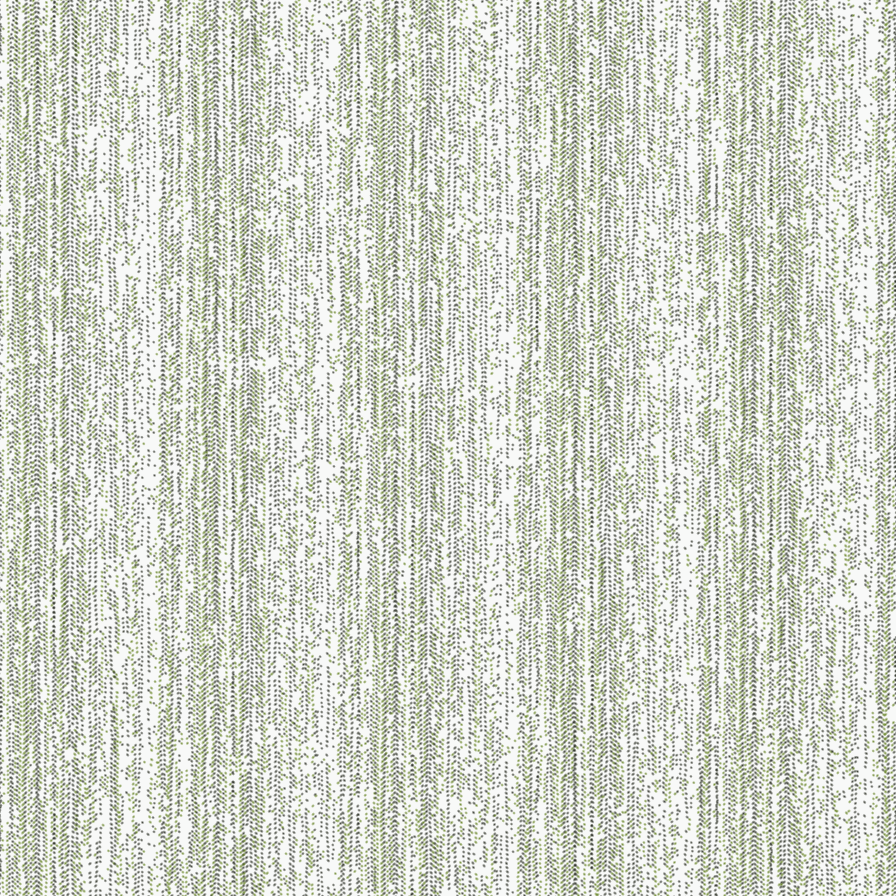
This texture is drawn by a WebGL 1 fragment shader. Its source:

```glsl
precision highp float;

uniform vec2 u_resolution;

const float TAU = 6.2831853;
const float BANDS = 5.0;
const float THREADS_PER_BAND = 33.0;
const vec2 GRID = vec2(165.0, 196.0);
const vec2 DOT_RADII = vec2(0.00094, 0.00074);
const float DOT_SOFTNESS = 0.0025;

const vec3 PAPER = vec3(0.974, 0.975, 0.974);
const vec3 BLACK_INK = vec3(0.09, 0.11, 0.06);
const vec3 GREEN_INK = vec3(0.33, 0.46, 0.04);

float hash(vec2 p) {
  return fract(sin(dot(p, vec2(127.1, 311.7))) * 43758.5453);
}

// Smooth noise along one column
float streak(float column, float y) {
  float i = floor(y);
  float f = fract(y);
  f = f * f * (3.0 - 2.0 * f);
  return mix(hash(vec2(column, i)), hash(vec2(column, i + 1.0)), f);
}

// 1 in the dense green bands, 0 in the sparse gaps
float bandDensity(float x) {
  return 0.5 + 0.5 * cos(TAU * (x * BANDS - 0.2));
}

// Coverage of a slanted elliptical dot
float dotCoverage(vec2 p, vec2 radii, float angle, float edge) {
  float c = cos(angle);
  float s = sin(angle);
  vec2 q = vec2(c * p.x + s * p.y, c * p.y - s * p.x);
  float d = (length(q / radii) - 1.0) * radii.y;
  return clamp(0.5 - d / edge, 0.0, 1.0);
}

// Adds the stitches of one thread: a black dot and a green one set diagonally
vec3 drawThread(vec3 color, vec2 p, float column, float edge) {
  float thread = mod(column, THREADS_PER_BAND);
  float character = hash(vec2(thread, 3.7));
  float greenness = hash(vec2(thread, 23.3));
  float density = bandDensity((column + 0.5) / GRID.x);
  float lean = hash(vec2(thread, 13.9)) < 0.5 ? -1.0 : 1.0;

  // Every thread has its own stitch length and start
  float rows = GRID.y * mix(0.95, 1.05, hash(vec2(column, 7.3)));
  float phase = hash(vec2(column, 9.1));
  float offset = 0.35 * (hash(vec2(thread, 31.1)) - 0.5);
  float nearestRow = floor(p.y * rows - phase);

  for (int k = -1; k <= 1; k++) {
    float row = nearestRow + float(k);
    vec2 cell = vec2(column, row);
    float y = (row + 0.5 + phase) / rows;
    float drift = 0.4 * (streak(column + 41.0, y * 24.0) - 0.5);
    vec2 jitter = vec2(hash(cell + 5.3), hash(cell + 17.9)) - 0.5;
    vec2 center = vec2((column + 0.5 + offset + drift + 0.2 * jitter.x) / GRID.x,
                       y + 0.16 * jitter.y / rows);
    vec2 halfStep = vec2(0.22 * lean / GRID.x, 0.24 / rows);

    // Dots come in unbroken runs whose length follows the thread
    float wear = streak(column + 83.0, y * 9.0) - 0.5;
    float blackFill = mix(0.44, 0.58, density) + 0.36 * character + 0.22 * wear;
    float greenFill = mix(0.24, 0.5, density) + 0.36 * greenness - 0.22 * wear;
    float blackRun = mix(hash(cell + 29.3), streak(column + 127.0, y * 40.0), 0.5);
    float greenRun = mix(hash(cell + 47.1), streak(column + 211.0, y * 40.0), 0.5);
    float blackDot = step(blackRun, blackFill);
    float greenDot = step(greenRun, greenFill);

    float size = 0.84 + 0.2 * character + 0.14 * hash(cell + 61.7);
    vec2 radii = DOT_RADII * size * vec2(0.85 + 0.35 * character, 1.0);
    float slant = lean * 0.75 + 0.4 * jitter.x;

    float green = dotCoverage(p - center + halfStep, radii, slant, edge);
    float black = dotCoverage(p - center - halfStep, radii, slant, edge);
    color = mix(color, GREEN_INK, green * greenDot);
    color = mix(color, BLACK_INK, black * blackDot);
  }
  return color;
}

void main() {
  float pixel = 1.0 / min(u_resolution.x, u_resolution.y);
  vec2 p = gl_FragCoord.xy * pixel;
  float nearestColumn = floor(p.x * GRID.x);

  vec3 color = PAPER;
  for (int i = -1; i <= 1; i++) {
    color = drawThread(color, p, nearestColumn + float(i), max(DOT_SOFTNESS, pixel));
  }
  gl_FragColor = vec4(color, 1.0);
}
```
